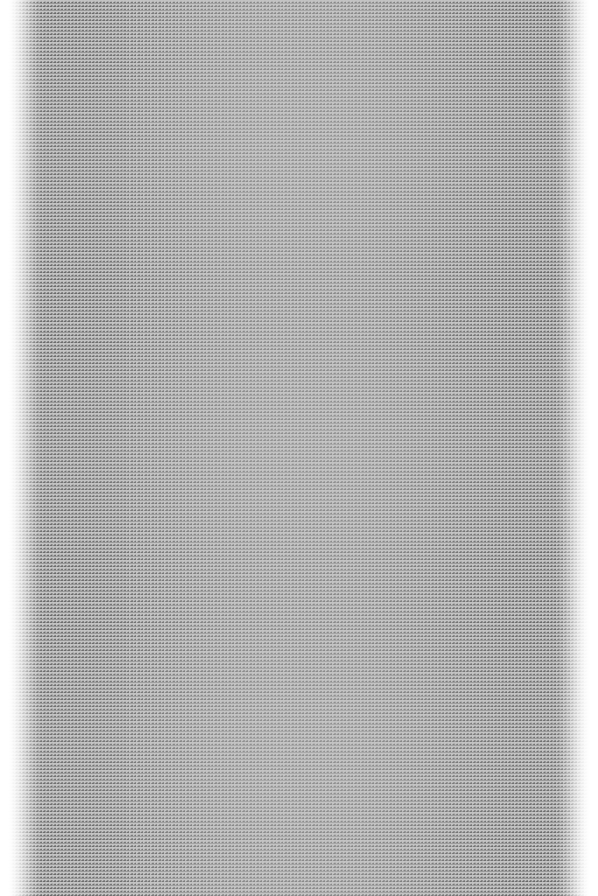
Write a Shadertoy shader that draws this pattern.

```glsl
// A fine grey screen of small wedges in level rows, each with a tall right side
// and a slope rising to the right, cut from half planes and repeated with fract.
// The ink is deepest near the sides, softer in the middle, and fades to white.

const vec2 REPEATS = vec2(171.0, 256.0);
const vec2 CELL_START = vec2(0.03, -0.25);
const vec2 SLOPE_NORMAL = vec2(-0.64, 0.768);
const float SLOPE_OFFSET = 0.038;
const float WEDGE_HEIGHT = 0.5;
const float TAU = 6.2832;

const float WHITE = 1.0;
const float PAPER = 0.765;
const float SIDE_INK = 0.43;
const float CENTRE_INK = 0.55;

// Signed distance to the wedge: right side, base, flat top and slope.
float wedgeDistance(vec2 p) {
    float slope = dot(p, SLOPE_NORMAL) + SLOPE_OFFSET;
    float rows = max(-p.y, p.y - WEDGE_HEIGHT);
    return max(max(slope, p.x - 1.0), rows);
}

// Ink coverage of the repeated wedge, smoothed over one pixel (in cells).
float wedgeCoverage(vec2 cell, float pixel) {
    vec2 p = fract(cell - CELL_START) + CELL_START;
    return clamp(0.5 - wedgeDistance(p) / pixel, 0.0, 1.0);
}

// Ink tone: darker at the sides, with three faint bands down the canvas.
float inkTone(vec2 uv) {
    float fromCentre = abs(uv.x - 0.5) * 2.0;
    float tone = mix(CENTRE_INK, SIDE_INK, smoothstep(0.1, 0.8, fromCentre));
    return tone - 0.015 * cos(TAU * 3.0 * uv.y);
}

// Strength of the screen, falling to zero at both side edges.
float sideFade(float x) {
    return smoothstep(0.012, 0.075, min(x, 1.0 - x));
}

void mainImage(out vec4 fragColor, in vec2 fragCoord) {
    vec2 uv = fragCoord / iResolution.xy;
    float pixel = max(REPEATS.x / iResolution.x, REPEATS.y / iResolution.y);

    float ink = wedgeCoverage(uv * REPEATS, pixel);
    float tone = mix(PAPER, inkTone(uv), ink);
    tone = mix(WHITE, tone, sideFade(uv.x));

    fragColor = vec4(vec3(tone), 1.0);
}
```
